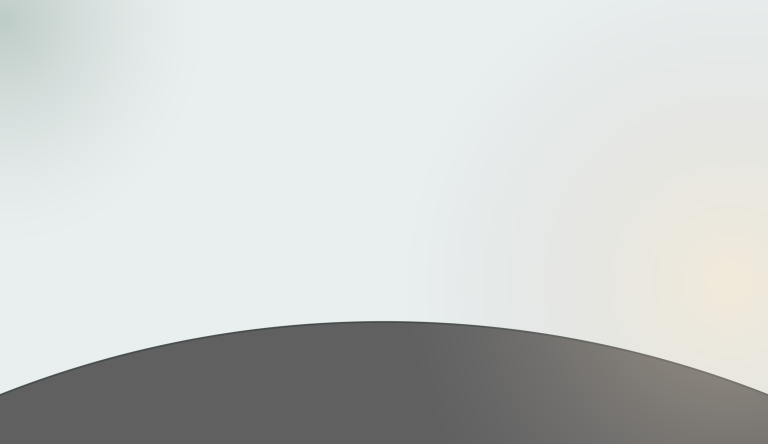
A WebGL 1 fragment shader for this background:

```glsl
precision highp float;
// Pale misty sky over a dark rounded hill, with a sage corner glow and a warm low glow.
uniform vec2 u_resolution;

// Falls from 1 at the centre to 0 at the given radii.
float falloff(vec2 p, vec2 centre, vec2 radii) {
  return max(0.0, 1.0 - length((p - centre) / radii));
}

void main() {
  // The canvas width is one unit.
  vec2 p = gl_FragCoord.xy / u_resolution.x;
  float pixel = 1.0 / u_resolution.x;

  // Sky with the cool corner glow
  vec3 color = vec3(0.912, 0.933, 0.933);
  float sage = pow(falloff(p, vec2(0.005, 0.553), vec2(0.26, 0.29)), 1.5);
  color = mix(color, vec3(0.745, 0.800, 0.780), sage);

  // Hill: the top of a large disc, with a thin dark rim
  float hill = length(p - vec2(0.5, -1.203)) - 1.363;
  float cover = smoothstep(0.75 * pixel, -0.75 * pixel, hill);
  float rim = 1.0 - smoothstep(0.0005, 0.0026, abs(hill + 0.0008));
  vec3 hillColor = mix(vec3(0.378), vec3(0.25, 0.28, 0.28), 0.8 * rim);
  color = mix(color, hillColor, cover);

  // Warm glow over sky and hill, greyer towards its edge
  float warm = falloff(p, vec2(0.951, 0.210), vec2(0.42));
  vec3 warmColor = mix(vec3(0.72, 0.70, 0.71), vec3(1.0, 0.90, 0.74), warm);
  color = mix(color, warmColor, 0.4 * warm);

  gl_FragColor = vec4(color, 1.0);
}
```
